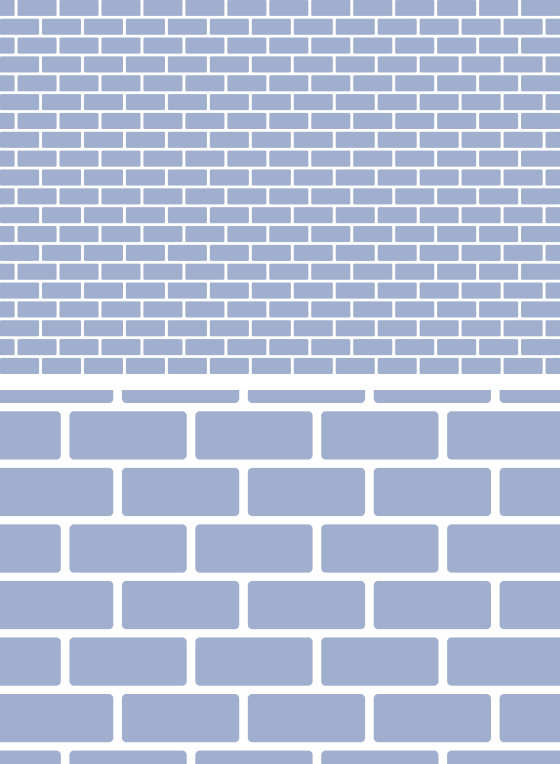
Top: the whole. Bottom: its middle third, enlarged.
This pattern is drawn by a Shadertoy shader. Its source:

```glsl
// Running-bond wall of flat blue-grey bricks with rounded corners and white joints.

const vec2 BRICK_COUNT = vec2(13.345, 19.845); // repeats across and down the canvas
const vec2 JOINT = vec2(0.0077, 0.0074);       // joint widths, in canvas heights
const float CORNER_RADIUS = 0.004;             // in canvas heights
const float ROW_SHIFT = 0.417;                 // shift of odd rows, in brick pitches
const vec3 BRICK_COLOR = vec3(0.622, 0.687, 0.802);
const vec3 JOINT_COLOR = vec3(0.995, 0.995, 1.0);

// Signed distance to a box with rounded corners, centred at the origin.
float roundedBox(vec2 p, vec2 halfSize, float radius) {
    vec2 q = abs(p) - halfSize + radius;
    return length(max(q, 0.0)) + min(max(q.x, q.y), 0.0) - radius;
}

// Signed distance to the brick of the cell that holds p.
float brickWall(vec2 p, vec2 pitch, vec2 joint, float rowShift, float radius) {
    vec2 cell = (p + 0.5 * joint) / pitch;
    cell.x -= rowShift * mod(floor(cell.y), 2.0);
    vec2 local = (fract(cell) - 0.5) * pitch;
    return roundedBox(local, 0.5 * (pitch - joint), radius);
}

// Share of a pixel that lies inside a shape.
float coverage(float dist, float pixel) {
    return clamp(0.5 - dist / pixel, 0.0, 1.0);
}

void mainImage(out vec4 fragColor, in vec2 fragCoord) {
    // Canvas heights as the unit, origin at the lower left
    float pixel = 1.0 / iResolution.y;
    vec2 p = fragCoord * pixel;
    vec2 pitch = vec2(iResolution.x * pixel, 1.0) / BRICK_COUNT;

    // Bricks over joints
    float dist = brickWall(p, pitch, JOINT, ROW_SHIFT, CORNER_RADIUS);
    vec3 color = mix(JOINT_COLOR, BRICK_COLOR, coverage(dist, pixel));
    fragColor = vec4(color, 1.0);
}
```
